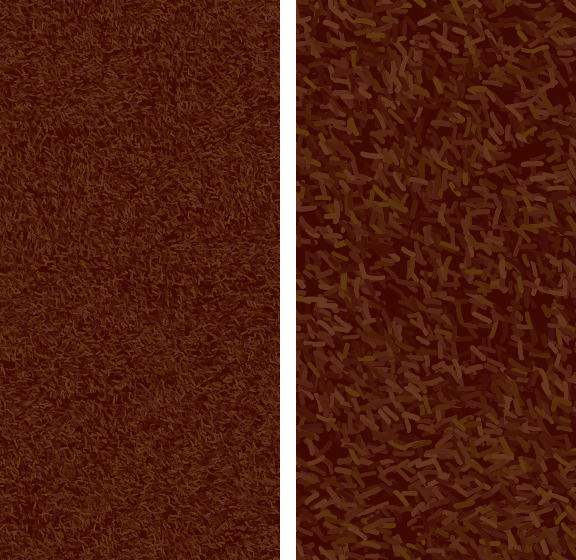
Left, the full canvas; right, a detail of the centre.
Give the GLSL for this texture, as a WebGL 1 fragment shader.

```glsl
precision highp float;
// Dense mat of short brown and olive fibres over a dark red ground.
uniform vec2 u_resolution;

const float CELLS_ACROSS = 60.0;
const int LAYERS = 5;
const vec3 GROUND = vec3(0.243, 0.032, 0.006);
const vec3 RUSSET = vec3(0.390, 0.198, 0.112);
const vec3 OLIVE = vec3(0.365, 0.208, 0.050);

float hash(vec2 p) {
  return fract(sin(dot(p, vec2(127.1, 311.7))) * 43758.5453);
}

vec2 hash2(vec2 p) {
  return vec2(hash(p), hash(p + vec2(37.2, 17.9)));
}

// Smooth value noise in 0..1
float noise(vec2 p) {
  vec2 i = floor(p);
  vec2 f = fract(p);
  f = f * f * (3.0 - 2.0 * f);
  float low = mix(hash(i), hash(i + vec2(1.0, 0.0)), f.x);
  float high = mix(hash(i + vec2(0.0, 1.0)), hash(i + vec2(1.0, 1.0)), f.x);
  return mix(low, high, f.y);
}

// Distance to a slightly bowed strand centred on the origin
float strandDistance(vec2 p, float angle, float halfLength, float bow) {
  float c = cos(angle);
  float s = sin(angle);
  vec2 q = vec2(c * p.x + s * p.y, c * p.y - s * p.x);
  q.y += bow * (q.x * q.x - 0.2);
  q.x -= clamp(q.x, -halfLength, halfLength);
  return length(q);
}

// Lays one layer of fibres, one per cell, over the colour beneath
vec3 addFibres(vec3 under, vec2 p, float seed, float depth, float pixel) {
  vec3 colour = under;
  vec2 base = floor(p);
  for (int y = -1; y <= 1; y++) {
    for (int x = -1; x <= 1; x++) {
      vec2 cell = base + vec2(float(x), float(y));
      vec2 key = cell + seed;
      vec2 centre = cell + hash2(key);
      vec2 shape = hash2(key + 71.3);
      vec2 look = hash2(key + 153.7);

      // Clumps thin out the pile and the flow leans it
      float clump = noise(centre * 0.5);
      float present = step(hash(key + 211.1), 0.25 + 0.85 * clump);
      float flow = -0.55 + 1.7 * (noise(centre * 0.13 + 9.0) - 0.5);
      float angle = flow + 2.1 * (shape.x - 0.5);

      float halfLength = mix(0.30, 0.66, shape.y);
      float radius = mix(0.14, 0.21, look.x);
      float bow = 0.5 * (hash(key + 97.5) - 0.5);
      float d = strandDistance(p - centre, angle, halfLength, bow);
      float cover = present * (1.0 - smoothstep(-0.4, 0.4, (d - radius) / pixel));

      // Upper fibres catch more light, and some stay in shadow
      float light = mix(0.25, 0.70, depth) + 1.1 * (look.y - 0.5);
      light = clamp(light, 0.0, 1.1);
      vec3 tint = mix(RUSSET, OLIVE, step(0.56, hash(key + 303.9)));
      colour = mix(colour, mix(GROUND, tint, light), cover);
    }
  }
  return colour;
}

void main() {
  vec2 p = gl_FragCoord.xy / u_resolution.x * CELLS_ACROSS;
  float pixel = CELLS_ACROSS / u_resolution.x;
  vec3 colour = GROUND;
  for (int i = 0; i < LAYERS; i++) {
    float layer = float(i);
    vec2 offset = vec2(0.37, 0.61) * layer;
    float depth = layer / float(LAYERS - 1);
    colour = addFibres(colour, p + offset, layer * 19.0, depth, pixel);
  }
  gl_FragColor = vec4(colour, 1.0);
}
```
